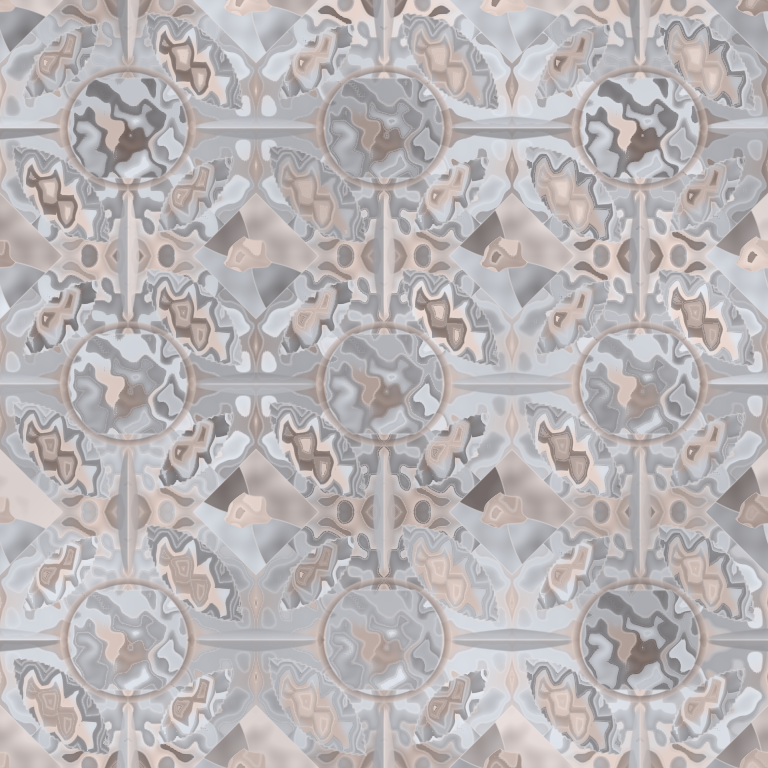
Reproduce this pattern procedurally as a Shadertoy shader.

```glsl
// Tiled cut-glass jewels: round gems, diamonds and marquise leaves among rippled stars.

const float REPEATS = 3.0;
const vec3 COOL_DARK = vec3(0.47, 0.46, 0.47);
const vec3 COOL_LIGHT = vec3(0.86, 0.88, 0.91);
const vec3 WARM_DARK = vec3(0.43, 0.37, 0.35);
const vec3 WARM_LIGHT = vec3(0.90, 0.83, 0.80);
const vec3 GLINT = vec3(0.90, 0.88, 0.88);

float hash(vec3 p) {
    p = fract(p * 0.1031);
    p += dot(p, p.zyx + 31.32);
    return fract((p.x + p.y) * p.z);
}

vec2 gradient(vec2 lattice) {
    float angle = 6.2832 * hash(vec3(lattice, 5.7));
    return vec2(cos(angle), sin(angle));
}

float noise(vec2 p) {
    vec2 i = floor(p), f = p - i, e = vec2(1.0, 0.0);
    vec2 u = f * f * f * (f * (f * 6.0 - 15.0) + 10.0);
    float low = mix(dot(gradient(i), f), dot(gradient(i + e), f - e), u.x);
    float high = mix(dot(gradient(i + e.yx), f - e.yx), dot(gradient(i + 1.0), f - 1.0), u.x);
    return mix(low, high, u.y);
}

vec2 warp(vec2 p, float frequency, float amount, float seed) {
    vec2 s = p * frequency + seed * 7.3;
    return p + amount * vec2(noise(s), noise(s + 19.7));
}

float fill(float d, float px) { return 1.0 - smoothstep(-px, px, d); }
float stroke(float d, float width, float px) { return fill(abs(d) - width, px); }
float zigzag(float x) { return abs(fract(x) - 0.5) * 2.0 - 0.5; }

// Shared tone per band keeps the motif; the cell's own tone varies each repeat
vec3 bandColor(float band, float f, float warmth, float seed, vec2 cell) {
    float shared_ = hash(vec3(band, seed, 1.0));
    float own = hash(vec3(cell * 3.1 + band * 1.7, seed + 4.0));
    float slope = hash(vec3(seed, band, 7.0)) - 0.5;
    float tone = 0.6 + 1.15 * (mix(shared_, own, 0.45) - 0.5) + (f - 0.5) * slope * 0.8;
    tone = clamp(tone, 0.0, 1.0);
    float warm = smoothstep(0.3, 0.7, warmth + 0.55 * (hash(vec3(band, seed, 13.0)) - 0.5));
    return mix(mix(COOL_DARK, COOL_LIGHT, tone), mix(WARM_DARK, WARM_LIGHT, tone), warm);
}

// Graded bands of a height field with crisp, glinting steps
vec3 glass(float height, float warmth, float seed, vec2 cell) {
    float band = floor(height), f = height - band;
    float w = clamp(1.3 * fwidth(height), 0.002, 0.5);
    vec3 here = bandColor(band, f, warmth, seed, cell);
    vec3 next = bandColor(band + 1.0, 0.0, warmth, seed, cell);
    vec3 col = mix(here, next, smoothstep(1.0 - w, 1.0, f));
    float glint = 1.0 - smoothstep(0.0, 0.06 + w, min(f, 1.0 - f));
    return mix(col, GLINT, 0.4 * glint * hash(vec3(band, cell + seed)));
}

// Four-pointed star with mirrored ripples, long along x
vec3 starGlass(vec2 q, float seed, vec2 cell, float px) {
    vec2 m = warp(abs(q), 12.0, 0.035, seed);
    float height = 10.0 * sqrt(abs(q.x * q.y) + 0.0006) + 3.2 * noise(m * 10.0 + seed);
    vec3 col = glass(height, 0.45 + 0.5 * noise(m * 6.0 + 3.0), seed, cell);
    float taper = max(0.0, 1.0 - abs(q.x) / 0.25);
    float spike = abs(q.y) - 0.045 * sqrt(taper) * step(0.001, taper);
    vec3 bar = bandColor(sign(q.y), abs(q.y) * 22.0, 0.35, seed + 2.0, cell);
    col = mix(col, bar, 0.8 * fill(spike, px) * smoothstep(0.0, 0.15, taper));
    return mix(col, GLINT, 0.5 * stroke(q.y, 0.003, px) * smoothstep(0.0, 0.3, taper));
}

vec3 roundGem(vec2 q, vec2 cell) {
    vec2 m = warp(q, 13.0, 0.07, 3.0);
    float r = length(m + vec2(0.02, 0.05));
    float height = 12.0 * r + 3.8 * noise(m * 9.0 + 31.0);
    return glass(height, 0.95 - 4.6 * r, 3.0, cell);
}

vec3 diamondGem(vec2 q, vec2 cell, float px) {
    vec2 bent = q + 0.35 * q.yx * abs(q.yx) * 4.0 + 0.02;
    vec2 side = smoothstep(-px, px, bent);
    float depth = 4.0 * (abs(q.x) + abs(q.y)) + noise(q * 12.0);
    vec3 left = mix(bandColor(1.0, depth, 0.4, 8.0, cell), bandColor(2.0, depth, 0.3, 8.0, cell), side.y);
    vec3 right = mix(bandColor(3.0, depth, 0.1, 8.0, cell), bandColor(4.0, depth, 0.3, 8.0, cell), side.y);
    vec3 col = mix(left, right, side.x);
    col = mix(col, GLINT, 0.6 * stroke(min(abs(bent.x), abs(bent.y)), 0.002, px));
    // Warm irregular table in the middle
    vec2 m = warp(q + vec2(0.03, 0.0), 11.0, 0.06, 6.0);
    float table = abs(m.x) * 0.8 + abs(m.y) - 0.085;
    vec3 core = glass(table * 16.0 + 1.2 * noise(m * 14.0), 0.85, 9.0, cell);
    col = mix(col, core, fill(table, px));
    return mix(col, WARM_LIGHT, 0.5 * stroke(table, 0.003, px));
}

// Pointed lens: x runs across, y along its length
float lensDistance(vec2 q, vec2 halfSize) {
    float radius = dot(halfSize, halfSize) / (2.0 * halfSize.x);
    return length(vec2(abs(q.x) + radius - halfSize.x, q.y)) - radius;
}

void mainImage(out vec4 fragColor, in vec2 fragCoord) {
    vec2 p = fragCoord / iResolution.y * REPEATS;
    float px = REPEATS / iResolution.y;

    // Rippled stars on the cell edges
    vec2 idA = floor(p - vec2(0.0, 0.5) + 0.5), a = p - vec2(0.0, 0.5) - idA;
    vec2 idB = floor(p - vec2(0.5, 0.0) + 0.5), b = p - vec2(0.5, 0.0) - idB;
    float nearA = fill(abs(a.x) + abs(a.y) - 0.5, px);
    vec3 col = mix(starGlass(b.yx, 15.0, idB, px), starGlass(a, 11.0, idA, px), nearA);

    // Round gem with a pale collar
    vec2 cell = floor(p), q = p - cell - 0.5;
    float d = max(length(q) - 0.23, abs(q.y) - 0.195);
    float arch = length(q * vec2(1.0, 1.08)) - 0.25;
    col = mix(col, mix(WARM_DARK, WARM_LIGHT, 0.5 + 25.0 * arch), 0.65 * stroke(arch, 0.014, px));
    col = mix(col, roundGem(q, cell), fill(d, px));
    col = mix(col, GLINT, 0.35 * stroke(d, 0.003, px));

    // Diamond on the cell corners
    cell = floor(p + 0.5);
    q = p - cell;
    d = abs(q.x) + abs(q.y) - 0.245;
    col = mix(col, diamondGem(q, cell, px), fill(d, px));
    col = mix(col, GLINT, 0.5 * stroke(d, 0.003, px));

    // Marquise leaves, alternately broad and slim
    for (int i = 0; i < 4; i++) {
        vec2 corner = vec2(i & 1, i >> 1) - 0.5;
        bool broad = corner.x == corner.y;
        vec2 center = 0.5 + corner * 0.52;
        cell = floor(p - center + 0.5);
        q = p - center - cell;
        q = 0.7071 * (broad ? vec2(q.x + q.y, q.x - q.y) : vec2(q.x - q.y, q.x + q.y));
        vec2 size = broad ? vec2(0.112, 0.265) : vec2(0.08, 0.205);
        float seed = broad ? 21.0 : 27.0;
        d = lensDistance(q, size) + 0.005 * zigzag(q.y * 50.0);
        vec2 m = warp(q, 12.0, 0.025, seed);
        float inner = lensDistance(m + vec2(0.025, 0.0), size * 0.75);
        float height = 34.0 * inner + 1.8 * zigzag(m.y * 9.0 + m.x * 5.0) + 1.6 * noise(m * vec2(16.0, 8.0) + seed);
        vec3 leaf = glass(height, (broad ? 0.3 : 0.35) - 9.0 * inner, seed, cell);
        col = mix(col, leaf, fill(d, px));
        col = mix(col, GLINT, 0.45 * stroke(d, 0.003, px));
    }

    // Slow drift of light across the sheet
    col *= 1.0 + 0.09 * noise(p * 1.4 + 2.0);
    fragColor = vec4(col, 1.0);
}
```
